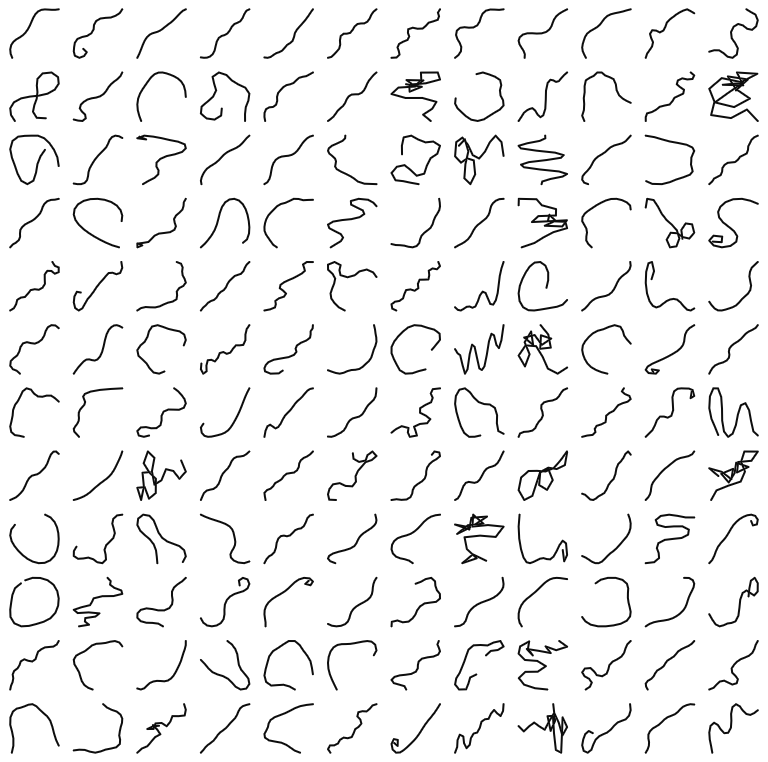
This pattern is drawn by a WebGL 1 fragment shader. Its source:

```glsl
precision highp float;
// A 12 by 12 sheet of wandering pen strokes, each stretched to fill its own square.

uniform vec2 u_resolution;

#define GRID 12.0
#define PITCH vec2(0.0834, 0.0829)  // cell spacing, in canvas heights
#define SIZE 0.0636                 // side of each stroke's square
#define LINE_WIDTH 0.00265
#define SEGMENTS 20
#define LEAN 0.8                    // spread of the main direction, radians
#define BEND 6.0                    // greatest turn along the whole stroke
#define CURL 9.0                    // greatest turn at one tip
#define WOBBLE 6.0                  // extra noise in the wildest strokes
#define SEED 3.0
#define INK vec3(0.05)
#define PAPER vec3(1.0)

struct Style {
  float lean, bend, curl, wobble, rate, tip, offset;
};

float hash(float n) {
  return fract(sin(n * 12.9898) * 43758.5);
}

float signedHash(float n) {
  return 2.0 * hash(n) - 1.0;
}

// One-dimensional gradient noise, about -1 to 1.
float gradientNoise(float x) {
  float i = floor(x);
  float f = x - i;
  float fade = f * f * f * (f * (f * 6.0 - 15.0) + 10.0);
  return 2.0 * mix(signedHash(i) * f, signedHash(i + 1.0) * (f - 1.0), fade);
}

// Odd powers keep most strokes calm and let a few go wild.
Style strokeStyle(float id) {
  float n = id * 7.13;
  float lean = signedHash(n + 0.1);
  float bend = signedHash(n + 1.3);
  float curl = signedHash(n + 2.7);
  float wild = hash(n + 3.9);
  Style s;
  s.lean = 0.7854 + LEAN * lean * lean * lean;
  s.bend = BEND * bend * bend * bend;
  s.curl = CURL * pow(abs(curl), 5.0) * sign(curl);
  s.wobble = 1.0 + WOBBLE * pow(wild, 4.0);
  s.rate = mix(2.0, 6.0, hash(n + 4.6));
  s.tip = step(0.5, hash(n + 5.2));
  s.offset = id * 17.0 + hash(n + 6.4);
  return s;
}

// Pen step at t, from 0 at the start of the stroke to 1 at its end.
vec2 penStep(Style s, float t) {
  float nearTip = mix(1.0 - t, t, s.tip);
  float angle = s.lean + s.bend * (t - 0.5) + s.curl * pow(nearTip, 6.0)
              + s.wobble * gradientNoise(s.offset + s.rate * t);
  return vec2(cos(angle), sin(angle));
}

float segmentDistance(vec2 p, vec2 a, vec2 b) {
  vec2 ab = b - a;
  float along = clamp(dot(p - a, ab) / max(dot(ab, ab), 1e-9), 0.0, 1.0);
  return length(p - a - ab * along);
}

float strokeDistance(vec2 p, Style s) {
  // Walk once to find the bounds.
  vec2 pen = vec2(0.0);
  vec2 low = pen;
  vec2 high = pen;
  for (int i = 0; i < SEGMENTS; i++) {
    pen += penStep(s, (float(i) + 0.5) / float(SEGMENTS));
    low = min(low, pen);
    high = max(high, pen);
  }

  // Walk again, fitted to the square.
  vec2 scale = SIZE / max(high - low, vec2(0.001));
  vec2 centre = 0.5 * (low + high);
  vec2 from = -centre * scale;
  float nearest = 1.0;
  for (int i = 0; i < SEGMENTS; i++) {
    vec2 to = from + scale * penStep(s, (float(i) + 0.5) / float(SEGMENTS));
    nearest = min(nearest, segmentDistance(p, from, to));
    from = to;
  }
  return nearest;
}

void main() {
  vec2 p = (gl_FragCoord.xy - 0.5 * u_resolution) / u_resolution.y;

  // Nearest cell, and the position about its centre.
  vec2 cell = clamp(floor(p / PITCH + 0.5 * GRID), 0.0, GRID - 1.0);
  vec2 local = p - (cell + 0.5 - 0.5 * GRID) * PITCH;

  float id = cell.x + GRID * cell.y + SEED;
  float d = strokeDistance(local, strokeStyle(id));
  float cover = clamp((0.5 * LINE_WIDTH - d) * u_resolution.y + 0.5, 0.0, 1.0);
  gl_FragColor = vec4(mix(PAPER, INK, cover), 1.0);
}
```
